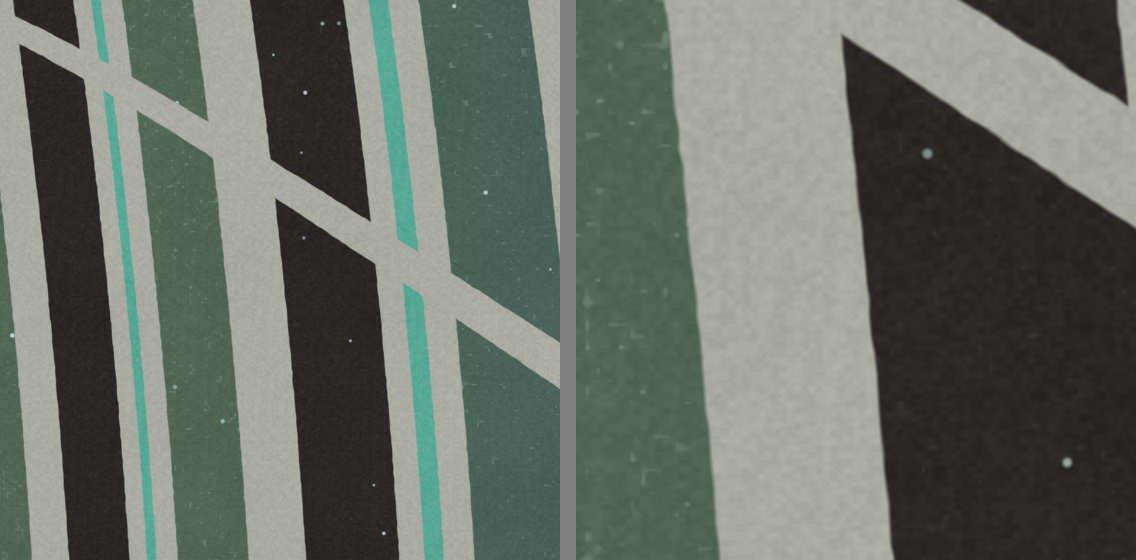
Left, the full canvas; right, a detail of the centre.
This pattern is drawn by a Shadertoy shader. Its source:

```glsl
const vec3 CREAM = vec3(0.665, 0.670, 0.635);
const vec3 BLACK = vec3(0.165, 0.155, 0.150);
const vec3 GREEN = vec3(0.315, 0.405, 0.335);
const vec3 DEEP_GREEN = vec3(0.285, 0.385, 0.350);
const vec3 TEAL = vec3(0.330, 0.660, 0.580);

// Stripe group: each one is GROWTH times wider than the one to its left
const float GROUP_START = 0.0234;
const float GROUP_WIDTH = 0.4232;
const float GROWTH = 1.55;
const float GROUP_PHASE = 0.08;

// Stripe edges as fractions of a group
const float BLACK_END = 0.254;
const float TEAL_CENTER = 0.349;
const float TEAL_HALF = 0.020;
const float TEAL_HALF_GROWTH = 0.006;
const vec2 GREEN_SPAN = vec2(0.459, 0.757);

const float LEAN = 0.139;
const float LEAN_BEND = 0.039;
const float SOFTNESS = 0.0017;
const float EDGE_WOBBLE = 0.0016;
const float GRAIN = 0.045;
const float MOTTLE = 0.035;
const float SPECK_CELLS = 34.0;
const float SPECK_CHANCE = 0.022;

float hash(vec2 p) {
    return fract(sin(dot(p, vec2(127.1, 311.7))) * 43758.5453);
}

float noise(vec2 p) {
    vec2 i = floor(p), f = fract(p);
    f = f * f * (3.0 - 2.0 * f);
    return mix(mix(hash(i), hash(i + vec2(1, 0)), f.x),
               mix(hash(i + vec2(0, 1)), hash(i + vec2(1, 1)), f.x), f.y);
}

float fbm(vec2 p) {
    float sum = 0.0, amp = 0.5;
    for (int i = 0; i < 4; i++) {
        sum += amp * noise(p);
        p = p * 2.03 + 17.0;
        amp *= 0.5;
    }
    return sum;
}

// Soft coverage of the interval from a to b
float span(float x, float a, float b, float w) {
    return smoothstep(a - w, a + w, x) - smoothstep(b - w, b + w, x);
}

// Coverage of the black, teal and green stripes
vec3 stripes(float x, float blur) {
    float scale = (GROWTH - 1.0) / GROUP_WIDTH;
    float index = floor(log(1.0 + (x - GROUP_START) * scale) / log(GROWTH) + GROUP_PHASE);
    float growth = pow(GROWTH, index);
    float width = GROUP_WIDTH * growth;
    float t = (x - GROUP_START - (growth - 1.0) / scale) / width;
    float w = blur / width;
    float tealHalf = TEAL_HALF + TEAL_HALF_GROWTH * index;
    return vec3(span(t, 0.0, BLACK_END, w),
                span(t, TEAL_CENTER - tealHalf, TEAL_CENTER + tealHalf, w),
                span(t, GREEN_SPAN.x, GREEN_SPAN.y, w));
}

// Diagonal bar, slightly bent and widening to the right
float crossBar(vec2 p, float blur) {
    float center = -0.0129 + 0.665 * p.x + 0.052 * exp(-3.84 * p.x);
    float halfWidth = 0.0225 + 0.019 * p.x;
    return span(p.y - center, -halfWidth, halfWidth, blur * 1.2);
}

// Sparse bright dots of random size
float specks(vec2 p, float cells, float chance, float blur) {
    vec2 g = p * cells, id = floor(g);
    vec2 spot = 0.25 + 0.5 * vec2(hash(id + 3.1), hash(id + 7.7));
    float radius = mix(0.0015, 0.004, hash(id + 5.3));
    float d = length(fract(g) - spot) / cells;
    float shown = step(hash(id + 11.9), chance);
    return shown * (1.0 - smoothstep(radius - blur, radius + blur, d)) * mix(0.4, 1.0, hash(id + 2.4));
}

void mainImage(out vec4 fragColor, in vec2 fragCoord) {
    vec2 p = fragCoord / iResolution.xy;
    p.y = 1.0 - p.y; // measured downward from the top edge
    float blur = max(SOFTNESS, 1.0 / iResolution.y);

    // Lean the stripes and roughen their edges
    vec2 wobble = vec2(noise(p * 90.0), noise(p * 90.0 + 40.0)) - 0.5;
    vec2 q = p + EDGE_WOBBLE * wobble;
    float x = q.x - LEAN * q.y + LEAN_BEND * q.y * q.y;

    // Flat paint
    vec3 cover = stripes(x, blur) * (1.0 - crossBar(q, blur));
    vec3 green = mix(GREEN, DEEP_GREEN, smoothstep(0.3, 1.0, p.x));
    vec3 color = mix(CREAM, BLACK, cover.x);
    color = mix(color, TEAL, cover.y);
    color = mix(color, green, cover.z);

    // Mottling and fine grain
    float dark = cover.x + cover.z;
    float grain = noise(p * 230.0) + 0.6 * noise(p * 420.0 + 9.0) - 0.8;
    color += MOTTLE * (fbm(p * 9.0) - 0.47);
    color += GRAIN * grain * mix(1.0, 0.8, dark);

    // Pale flecks and chips on the dark paint
    float fleck = smoothstep(0.82, 1.0, noise(p * 150.0 + 60.0));
    color += 0.10 * fleck * (cover.z + 0.4 * cover.x);
    float chip = specks(p, SPECK_CELLS, SPECK_CHANCE, blur);
    color = mix(color, vec3(0.78, 0.88, 0.87), chip * dark);

    fragColor = vec4(clamp(color, 0.0, 1.0), 1.0);
}
```
